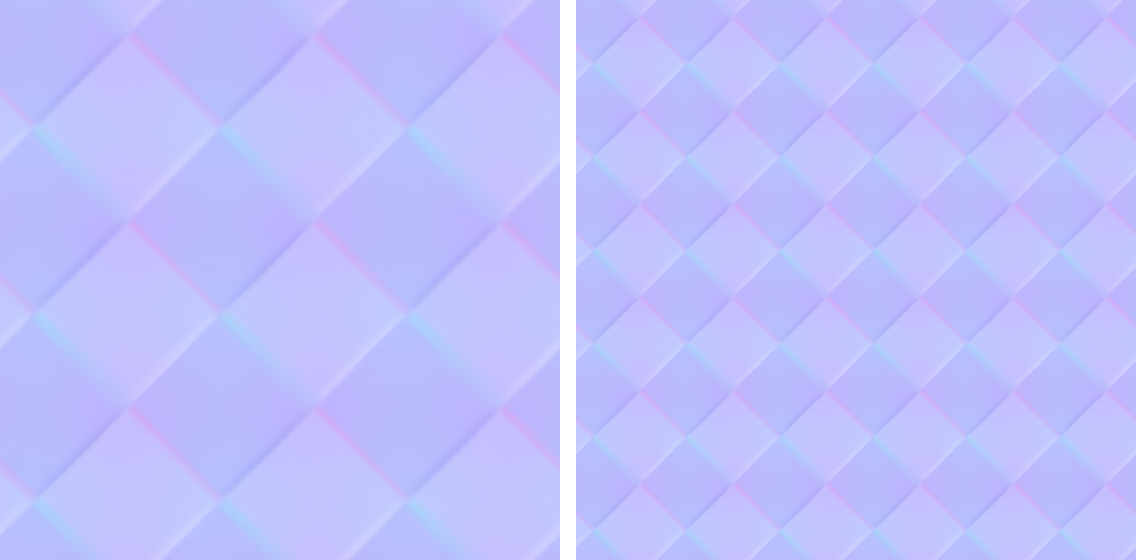
Left: one tile. Right: repeated 2 by 2.
Give the GLSL for this texture map, as a Shadertoy shader.

```glsl
#define REPEATS 3.0
#define ORIGIN vec2(0.6875, 0.82)
#define FLAT_TONE vec2(0.746, 0.748)
#define PAD_TILT 0.018
#define FOLD_TILT 0.046
#define FOLD_WIDTH 0.05
#define NODE_TINT vec2(0.014, -0.022)
#define PINK_TINT vec2(0.050, -0.046)
#define CYAN_TINT vec2(-0.058, 0.046)
#define PINK_WIDTH 0.036
#define CYAN_WIDTH 0.045
#define WEAR 0.006

const float PI = 3.14159265;

vec2 gradientAt(vec2 cell, float period) {
    cell = mod(cell, period);
    float h = fract(sin(dot(cell, vec2(127.1, 311.7)) + period) * 4375.85);
    return vec2(cos(2.0 * PI * h), sin(2.0 * PI * h));
}

// Gradient noise that wraps after "period" cells
float gradientNoise(vec2 p, float period) {
    vec2 i = floor(p), f = fract(p);
    vec2 w = f * f * f * (f * (f * 6.0 - 15.0) + 10.0);
    vec2 e = vec2(0.0, 1.0);
    float n00 = dot(gradientAt(i, period), f);
    float n10 = dot(gradientAt(i + e.yx, period), f - e.yx);
    float n01 = dot(gradientAt(i + e.xy, period), f - e.xy);
    float n11 = dot(gradientAt(i + e.yy, period), f - e.yy);
    return mix(mix(n00, n10, w.x), mix(n01, n11, w.x), w.y);
}

float bell(float x) { return exp(-x * x); }

// Square wave of period 2 whose flips are softened over "width"
float softSquare(float x, float width) {
    return clamp(sin(PI * x) / (PI * width), -1.0, 1.0);
}

void mainImage(out vec4 fragColor, in vec2 fragCoord) {
    vec2 uv = fragCoord / iResolution.xy;
    float pixel = 1.5 * REPEATS / min(iResolution.x, iResolution.y);

    // Diagonal axes: stitch nodes fall on whole numbers
    vec2 p = uv * REPEATS - ORIGIN;
    p += 1.5 * WEAR * vec2(gradientNoise(uv * 6.0, 6.0), gradientNoise(uv * 7.0, 7.0));
    float rise = p.x + p.y;
    float fall = p.x - p.y;
    float along = fract(fall);
    float squareFall = softSquare(fall, max(0.014, pixel));

    // Seams alternate between narrow pink and widening, fading cyan
    float nearest = round(rise);
    float offset = rise - nearest;
    float hue = cos(PI * nearest) * squareFall;
    float pink = max(hue, 0.0) * bell(offset / PINK_WIDTH) * (1.0 - 0.25 * along);
    float cyan = max(-hue, 0.0) * bell(offset / (CYAN_WIDTH + 0.055 * along));
    cyan *= 1.0 - 0.65 * along;
    float ends = smoothstep(0.0, 0.035, min(along, 1.0 - along));
    vec2 tone = FLAT_TONE + ends * (PINK_TINT * pink + CYAN_TINT * cyan);

    // Pads alternate between facing the light and facing away
    float softness = hue > 0.0 ? 0.045 : mix(0.05, 0.12, along);
    float facing = -softSquare(rise, softness) * squareFall;
    tone += facing * (PAD_TILT + 0.006 * (along - 0.5));

    // Light and dark folds: wide before the crease, narrow after it
    float crease = round(fall);
    float slope = softSquare(rise, 0.07) * cos(PI * crease);
    float past = fall - crease + (slope > 0.0 ? 0.018 : 0.004);
    float fold = bell(past / (past < 0.0 ? FOLD_WIDTH : 0.45 * FOLD_WIDTH));
    fold *= sqrt(abs(sin(PI * rise)));
    tone += slope * fold * FOLD_TILT * (slope > 0.0 ? 0.8 : 1.0);

    // Pink and cyan nodes
    tone += NODE_TINT * cos(PI * rise) * cos(PI * fall);

    // Gentle unevenness of the padding
    tone += WEAR * vec2(gradientNoise(uv * 9.0, 9.0), gradientNoise(uv * 11.0, 11.0));
    tone += 0.4 * WEAR * gradientNoise(uv * 32.0, 32.0);

    float blue = 0.998 - ends * (0.03 * pink + 0.02 * cyan) - 0.025 * fold * max(-slope, 0.0);
    fragColor = vec4(tone, blue, 1.0);
}
```
